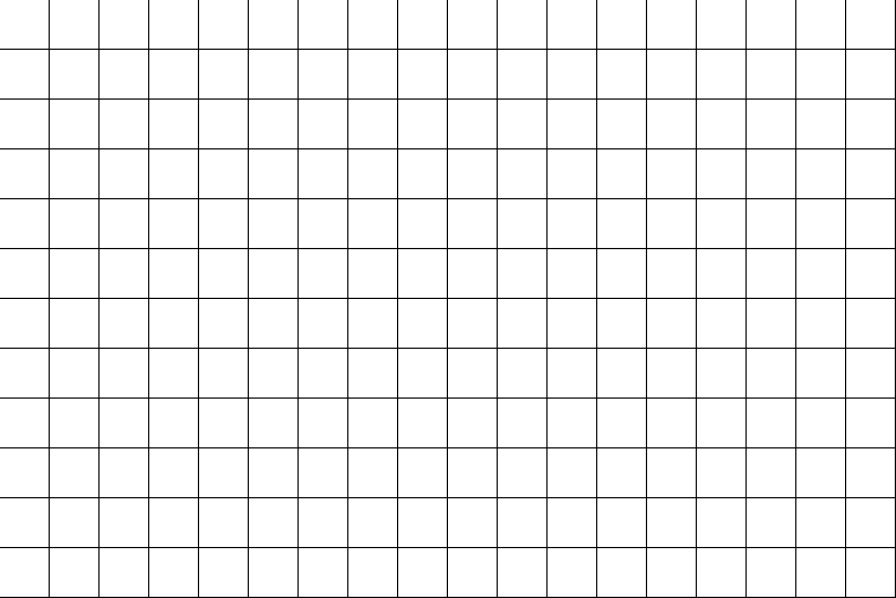
Write a Shadertoy shader that draws this pattern.

```glsl
// Plain square grid: thin black rules on white paper, 18 cells by 12.
// Each cell carries a rule along its right and bottom sides; the share of
// every pixel covered by a rule is computed exactly, so edges stay smooth.

const vec2 CELLS = vec2(18.0, 12.0);   // whole repeats, so the sheet tiles
const float RULE_WIDTH = 0.0245;       // in cell widths
const vec3 PAPER = vec3(1.0);
const vec3 INK = vec3(0.0);

// Distance to the nearest line of a set spaced one unit apart.
float repeatedDistance(float position, float center) {
    return abs(fract(position - center + 0.5) - 0.5);
}

// Fraction of a pixel's extent that lies within a line of the given width.
float lineCoverage(float dist, float width, float pixel) {
    float overlap = 0.5 * (width + pixel) - dist;
    return clamp(overlap, 0.0, min(width, pixel)) / pixel;
}

// Ink coverage of the grid, with rules just inside the right and bottom sides.
float gridCoverage(vec2 position, float width, vec2 pixel) {
    float upright = lineCoverage(repeatedDistance(position.x, -0.5 * width), width, pixel.x);
    float level = lineCoverage(repeatedDistance(position.y, 0.5 * width), width, pixel.y);
    return 1.0 - (1.0 - upright) * (1.0 - level);
}

void mainImage(out vec4 fragColor, in vec2 fragCoord) {
    vec2 pixel = CELLS / iResolution.xy;   // pixel size in cells
    float ink = gridCoverage(fragCoord * pixel, RULE_WIDTH, pixel);
    fragColor = vec4(mix(PAPER, INK, ink), 1.0);
}
```
